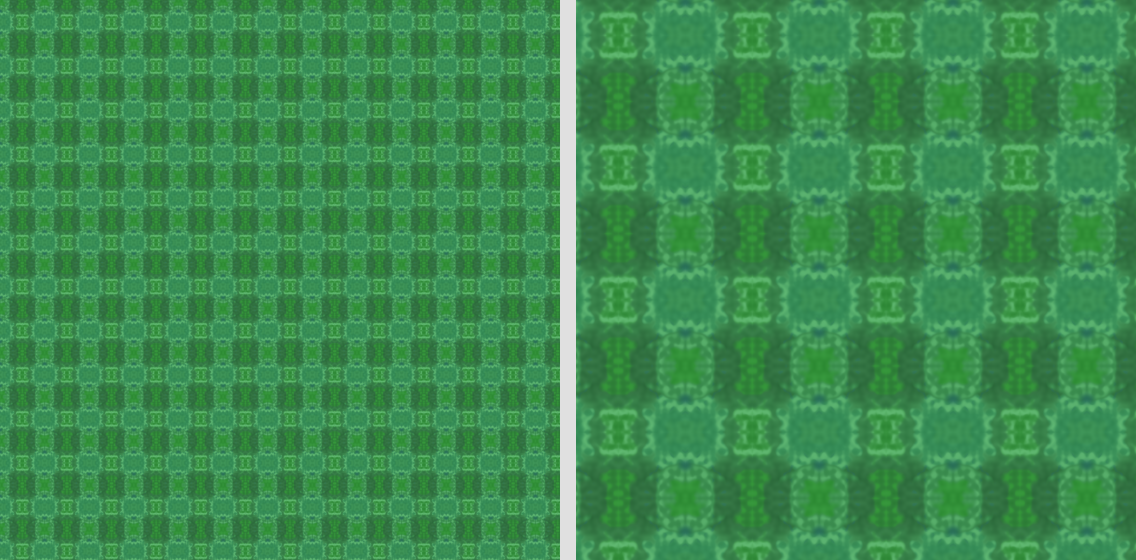
Left: the whole. Right: its middle third, enlarged.
Write a Shadertoy shader that draws this pattern.

```glsl
// Mirrored green patchwork: ragged medallions, panels and slots on a woven grid.

const vec2  REPEATS     = vec2(12.55, 12.7);  // tiles across and down
const float RAGGED      = 0.045;              // edge wobble, in tiles
const float WOBBLE_FREQ = 13.0;
const float GRAIN_FREQ  = 19.0;
const float GRAIN       = 0.055;
const float SOFT        = 0.03;               // edge softness, in tiles
const float RIM_WIDTH   = 0.04;

const vec3 DARK  = vec3(0.19, 0.44, 0.25);
const vec3 MID   = vec3(0.22, 0.51, 0.29);
const vec3 TEAL  = vec3(0.21, 0.55, 0.34);
const vec3 LEAF  = vec3(0.24, 0.57, 0.32);
const vec3 VIVID = vec3(0.19, 0.57, 0.21);
const vec3 PALE  = vec3(0.37, 0.71, 0.44);
const vec3 SPECK = vec3(0.16, 0.43, 0.37);

// Random gradient for a lattice point
vec2 hashGradient(vec2 cell) {
    float h = fract(sin(dot(cell, vec2(127.1, 311.7))) * 43758.5);
    return vec2(cos(6.2832 * h), sin(6.2832 * h));
}

float gradientNoise(vec2 p) {
    vec2 i = floor(p), f = fract(p);
    vec2 u = f * f * f * (f * (f * 6.0 - 15.0) + 10.0);
    float a = dot(hashGradient(i), f);
    float b = dot(hashGradient(i + vec2(1, 0)), f - vec2(1, 0));
    float c = dot(hashGradient(i + vec2(0, 1)), f - vec2(0, 1));
    float d = dot(hashGradient(i + vec2(1, 1)), f - vec2(1, 1));
    return mix(mix(a, b, u.x), mix(c, d, u.x), u.y);
}

float roundBox(vec2 p, vec2 halfSize, float radius) {
    vec2 d = abs(p) - halfSize + radius;
    return length(max(d, 0.0)) + min(max(d.x, d.y), 0.0) - radius;
}

float fill(float d) {
    return 1.0 - smoothstep(-SOFT, SOFT, d);
}

float rim(float d) {
    return 1.0 - smoothstep(0.0, RIM_WIDTH + SOFT, abs(d));
}

// Colour at a folded tile position: x and y run from 0 to 0.5
vec3 tileColor(vec2 q) {
    vec2 wobble = vec2(gradientNoise(q * WOBBLE_FREQ),
                       gradientNoise(q * WOBBLE_FREQ + 37.3));
    vec2 p = q + RAGGED * 2.0 * wobble;
    float grain = gradientNoise(q * GRAIN_FREQ + 11.7);
    float flecks = smoothstep(-0.2, 0.3, grain);

    // Ground: light and dark bands, darkest beside the vivid strips
    vec3 col = mix(MID, DARK, smoothstep(0.18, 0.34, p.y));

    // Wide teal panel on the light band
    float panel = roundBox(p - vec2(0.5, 0.0), vec2(0.29, 0.24), 0.12);
    col = mix(col, TEAL, fill(panel));
    col = mix(col, PALE, rim(panel + 0.04) * (0.2 + 0.6 * flecks));
    float heart = roundBox(p - vec2(0.5, 0.0), vec2(0.13, 0.07), 0.05);
    col = mix(col, LEAF, 0.6 * fill(heart));

    // Medallion with a vivid core on the dark band
    vec2 m = p - vec2(0.5);
    float medallion = roundBox(m, vec2(0.25, 0.26), 0.17);
    col = mix(col, LEAF, 0.9 * fill(medallion));
    col = mix(col, PALE, rim(medallion + 0.07) * 0.65 * flecks);
    col = mix(col, VIVID, 0.9 * fill(roundBox(m, vec2(0.11, 0.13), 0.05)));

    // Narrow slot with a pale frame
    float slot = roundBox(p, vec2(0.12, 0.19), 0.05);
    col = mix(col, VIVID, 0.75 * fill(slot));
    col = mix(col, PALE, rim(slot + 0.03) * (0.3 + 0.6 * flecks));

    // Jagged vivid strip between the slots
    float strip = roundBox(p - vec2(0.0, 0.5), vec2(0.1, 0.22), 0.06);
    col = mix(col, VIVID, fill(strip) * (0.55 + 0.4 * flecks));

    // Bluish specks where panel and medallion meet
    float speck = length((q - vec2(0.5, 0.25)) * vec2(0.8, 1.0)) - 0.035;
    col = mix(col, SPECK, 0.75 * fill(speck));
    float scatter = smoothstep(0.2, 0.4, gradientNoise(q * GRAIN_FREQ + 71.9));
    col = mix(col, SPECK, 0.45 * scatter * rim(medallion - 0.02));

    return col + GRAIN * grain * vec3(0.8, 1.0, 0.8);
}

void mainImage(out vec4 fragColor, in vec2 fragCoord) {
    vec3 sum = vec3(0.0);
    // Four samples per pixel smooth the fine grain
    for (int i = 0; i < 4; i++) {
        vec2 offset = vec2(i % 2, i / 2) * 0.5 - 0.25;
        vec2 uv = (fragCoord + offset) / iResolution.xy;
        uv.y = 1.0 - uv.y;
        sum += tileColor(abs(fract(uv * REPEATS) - 0.5));
    }
    fragColor = vec4(sum / 4.0, 1.0);
}
```
